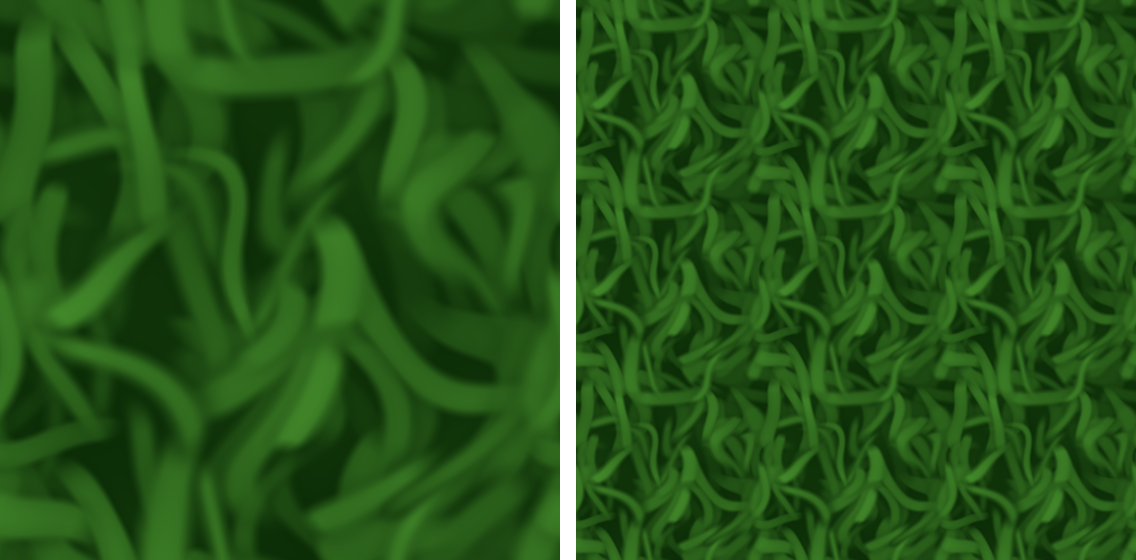
Left: one tile. Right: repeated 3 by 3.
Reproduce this texture procedurally as a WebGL 1 fragment shader.

```glsl
precision highp float;
// Tangled soft green blades: curved strands are scattered evenly on a torus
// and painted from deep and dark to high and bright, melting away at the ends.
// Offsets wrap around every strand centre, so the tile has no seam.

uniform vec2 u_resolution;

#define STRANDS 92
#define HALF_LENGTH vec2(0.11, 0.23)
#define HALF_WIDTH vec2(0.016, 0.041)
#define SOFTNESS vec2(0.008, 0.020)
#define BEND 0.55
#define WIGGLE 0.15
#define WARP 0.020
#define SHADOW 0.20
#define TONE_RANGE vec2(0.24, 0.80)
#define PATCHINESS 0.16
#define DEEP_GREEN vec3(0.03, 0.15, 0.015)
#define LIGHT_GREEN vec3(0.27, 0.55, 0.17)

const float TAU = 6.2831853;

float hash(vec2 p) {
  return fract(sin(dot(p, vec2(127.1, 311.7))) * 43758.5453);
}

// Smooth wrapping displacement that makes the blades less regular
vec2 warp(vec2 p) {
  vec2 broad = sin(TAU * (2.0 * p.yx + vec2(0.1, 0.6)));
  vec2 fine = sin(TAU * (vec2(3.0, -3.0) * p.yx + p + vec2(0.4, 0.2)));
  return p + WARP * (broad + 0.5 * fine);
}

// Wrapping field of growth directions, mostly upright
float growthAngle(vec2 p) {
  return 0.25 * TAU + 0.5 * sin(TAU * (p.x + p.y))
       + 0.45 * sin(TAU * (2.0 * p.x - p.y) + 1.3);
}

// Wrapping field of lit and shaded patches, from -1 to 1
float patches(vec2 p) {
  return 0.5 * sin(TAU * (p.x + 2.0 * p.y) + 0.7) + 0.5 * sin(TAU * (2.0 * p.x - p.y) + 4.0);
}

// Paints one strand over the tone below it
float paintStrand(float below, vec2 p, float id) {
  float depth = id / float(STRANDS);
  float sizeRnd = hash(vec2(id, 1.0));
  float bendRnd = hash(vec2(id, 2.0)) * 2.0 - 1.0;
  float wiggleRnd = hash(vec2(id, 3.0)) * 2.0 - 1.0;
  float turnRnd = hash(vec2(id, 4.0)) * 2.0 - 1.0;
  float lightRnd = hash(vec2(id, 5.0)) * 2.0 - 1.0;
  vec2 jitter = vec2(hash(vec2(id, 6.0)), hash(vec2(id, 7.0)));

  // Loosely spread centre and local frame
  vec2 center = fract(id * vec2(0.75488, 0.56984) + 0.2 * jitter);
  vec2 offset = fract(p - center + 0.5) - 0.5;
  float angle = growthAngle(center) + 0.8 * turnRnd;
  vec2 along = vec2(cos(angle), sin(angle));
  vec2 local = vec2(dot(offset, along), dot(offset, vec2(-along.y, along.x)));

  // Distance to the curved spine, corrected for its slope
  float halfLength = mix(HALF_LENGTH.x, HALF_LENGTH.y, sizeRnd);
  float s = clamp(local.x / halfLength, -1.0, 1.0);
  float bend = BEND * bendRnd;
  float wiggle = WIGGLE * wiggleRnd;
  float spine = halfLength * (bend * (s * s - 0.4) + wiggle * sin(3.0 * s));
  float slope = 2.0 * bend * s + 3.0 * wiggle * cos(3.0 * s);
  float dist = abs(local.y - spine) / sqrt(1.0 + slope * slope);

  // Rounded, soft-edged body; one end melts away sooner than the other
  float width = mix(HALF_WIDTH.x, HALF_WIDTH.y, jitter.x);
  float taper = width * sqrt(1.0 - s * s * s * s) * (1.0 - 0.3 * lightRnd * s);
  float soft = mix(SOFTNESS.x, SOFTNESS.y, jitter.y);
  float ends = 1.0 - smoothstep(0.55 - 0.25 * lightRnd * sign(s), 1.0, abs(s));
  float body = ends * (1.0 - smoothstep(taper - soft, taper + soft, dist));
  float shade = ends * (1.0 - smoothstep(0.5 * taper, taper + 0.035, dist));

  // Brighter toward one end and along the middle
  float across = min(dist / width, 1.0);
  float tone = mix(TONE_RANGE.x, TONE_RANGE.y, depth) + 0.06 * lightRnd;
  tone *= 1.0 + 0.2 * turnRnd * s - 0.15 * across * across;
  return mix(below * (1.0 - SHADOW * shade), tone, body);
}

void main() {
  vec2 uv = gl_FragCoord.xy / u_resolution;
  vec2 p = warp(uv);
  float light = patches(uv);

  // Dim ground below the strands
  float tone = 0.12 + 0.03 * light;
  for (int i = 0; i < STRANDS; i++) {
    tone = paintStrand(tone, p, float(i) + 1.0);
  }
  tone *= 1.0 + PATCHINESS * light;
  gl_FragColor = vec4(mix(DEEP_GREEN, LIGHT_GREEN, clamp(tone, 0.0, 1.0)), 1.0);
}
```
